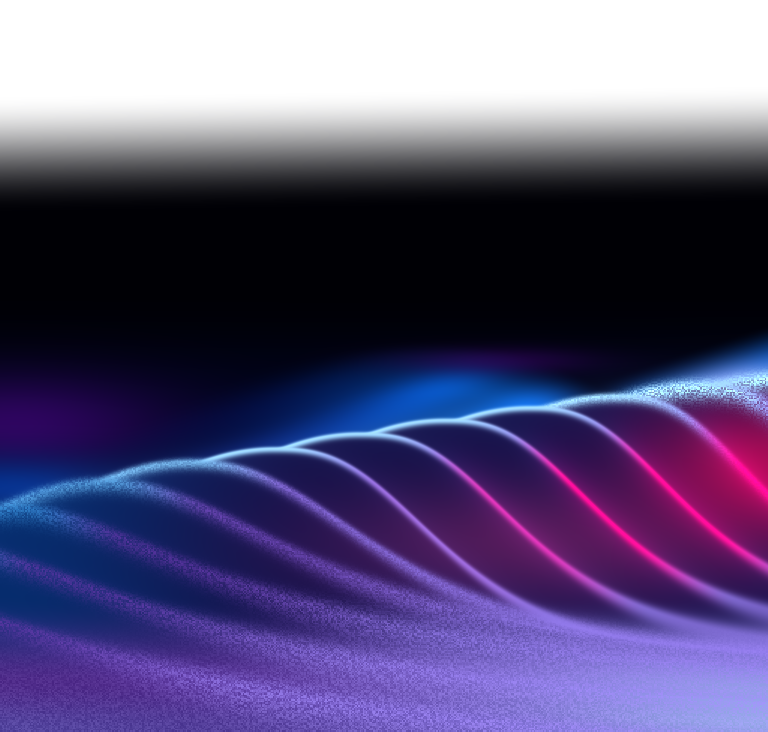
Give the GLSL for this background, as a Shadertoy shader.

```glsl
const vec3 ICE = vec3(0.62, 0.85, 1.0);
const vec3 LAVENDER = vec3(0.55, 0.46, 0.88);
const vec3 VIOLET = vec3(0.36, 0.20, 0.62);
const vec3 MAGENTA = vec3(0.86, 0.04, 0.50);

float hash(vec2 cell) {
    return fract(sin(dot(cell, vec2(127.1, 311.7))) * 43758.5);
}

// Soft elliptical spot
float blob(vec2 p, vec2 center, vec2 radius) {
    vec2 q = (p - center) / radius;
    return exp(-dot(q, q));
}

// Crest position of a fin
vec2 finCrest(float k) {
    float left = max(-k, 0.0), right = max(k, 0.0);
    float y = 0.387 + 0.0211 * right - 0.0008 * right * right
            - 0.0136 * left - 0.0046 * left * left;
    return vec2(0.375 + 0.116 * k, y);
}

// Fin outline: parabolic rise, then a sigmoid fall
float finHeight(float x, float k) {
    float left = max(-k, 0.0);
    vec2 crest = finCrest(k);
    float u = x - crest.x;
    float reach = 0.259 + 0.048 * left - 0.006 * max(k, 0.0);
    float power = max(2.7 - 0.35 * left, 1.6);
    float fall = pow(max(u, 0.0) / reach, power);
    float rise = min(u, 0.0);
    float drop = max(0.313 - 0.02 * left, 0.27);
    return crest.y - drop * fall / (1.0 + fall) - 1.83 * rise * rise;
}

// White top, black middle and blurred blue hills
vec3 backdrop(vec2 p) {
    vec3 col = vec3(0.0, 0.0, 0.02);
    col += vec3(0.0, 0.015, 0.10) * smoothstep(0.60, 0.42, p.y);
    col = mix(col, vec3(0.20, 0.02, 0.40), 0.9 * blob(p, vec2(0.02, 0.42), vec2(0.20, 0.065)));
    col = mix(col, vec3(0.02, 0.20, 0.58), 0.9 * blob(p, vec2(0.0, 0.335), vec2(0.18, 0.04)));

    float dx = p.x - 0.59;
    float hill = 0.535 - (dx < 0.0 ? 0.65 : 1.15) * dx * dx;
    float streak = 0.88 + 0.12 * sin(70.0 * (p.y - 0.35 * p.x) + 3.0 * sin(4.0 * p.x));
    vec3 blue = mix(vec3(0.01, 0.07, 0.38), vec3(0.03, 0.39, 0.86), smoothstep(0.25, 0.72, p.x));
    float softness = mix(0.13, 0.075, smoothstep(0.2, 0.6, p.x));
    col = mix(col, blue * streak, smoothstep(0.0, softness, hill - p.y));
    col = mix(col, vec3(0.20, 0.02, 0.38), 0.6 * blob(p, vec2(0.68, 0.507), vec2(0.13, 0.018)));

    float slope = 0.475 + 0.33 * (p.x - 0.83);
    vec3 haze = mix(vec3(0.03, 0.34, 0.76), vec3(0.62, 0.66, 0.95),
                    blob(p, vec2(1.02, 0.462), vec2(0.10, 0.04)));
    col = mix(col, haze, smoothstep(-0.01, 0.05, slope - p.y) * smoothstep(0.78, 0.88, p.x));

    float white = smoothstep(0.715, 0.878, p.y - 0.014 * (p.x - 0.5));
    return mix(col, vec3(1.0), white);
}

// Inner colour of the fins and the pale sheet beneath them
vec3 finSurface(vec2 p) {
    vec3 col = mix(vec3(0.02, 0.17, 0.42), vec3(0.06, 0.06, 0.27), smoothstep(0.0, 0.45, p.x));
    col = mix(col, vec3(0.31, 0.10, 0.34), blob(p, vec2(0.73, 0.26), vec2(0.30, 0.085)));
    col = mix(col, vec3(0.64, 0.04, 0.32), blob(p, vec2(1.05, 0.36), vec2(0.17, 0.10)));
    vec3 sheet = mix(VIOLET * 0.88, vec3(0.54, 0.50, 0.86), smoothstep(0.25, 0.95, p.x));
    sheet = mix(sheet, vec3(0.62, 0.76, 0.93), blob(p, vec2(1.05, 0.03), vec2(0.25, 0.06)));
    sheet = mix(sheet, vec3(0.34, 0.34, 0.68), 0.6 * smoothstep(0.07, 0.0, p.y) * (1.0 - p.x));
    return mix(col, sheet, smoothstep(0.185, 0.065, p.y));
}

// Lays one fin with its lit rim over the colour behind it
vec3 paintFin(vec3 behind, vec2 p, float k, float pixel, float grain) {
    float u = p.x - finCrest(k).x;
    float h = finHeight(p.x, k);
    float slope = (finHeight(p.x + 0.002, k) - h) / 0.002;
    float d = (h - p.y) / sqrt(1.0 + slope * slope);
    float blur = clamp(-k / 3.0, 0.0, 1.0);
    float tail = smoothstep(0.20, 0.60, u);
    float far = smoothstep(3.5, 5.0, k);

    float edge = pixel + 0.006 * blur;
    vec3 col = mix(behind, finSurface(p), smoothstep(-edge, edge, d));

    float heat = smoothstep(-0.6, 2.0, k) * smoothstep(0.08, 0.18, u) * smoothstep(0.40, 0.25, u);
    vec3 rim = mix(mix(VIOLET, LAVENDER, smoothstep(-3.0, 0.0, k)), LAVENDER, tail);
    rim = mix(rim, MAGENTA, heat);
    vec3 crestColor = mix(ICE, vec3(0.20, 0.52, 0.80), blur);
    rim = mix(rim, crestColor, smoothstep(0.14, 0.01, u));

    float width = 0.0022 + pixel * 0.5 + 0.006 * blur + 0.010 * tail + 0.006 * far;
    float spread = d > 0.0 ? 2.0 * width : width;
    float band = exp(-d * d / (spread * spread));
    float strength = mix(0.95, 0.55, max(blur, tail)) * (1.0 + (blur + far) * grain);
    col = mix(col, rim, band * strength);
    return col + rim * (0.06 + 0.22 * heat) * exp(-abs(d) / 0.018);
}

void mainImage(out vec4 fragColor, in vec2 fragCoord) {
    vec2 p = fragCoord / iResolution.y;
    float pixel = 1.0 / iResolution.y;
    float grain = hash(floor(p * 488.0)) - 0.5;
    vec3 col = backdrop(p);

    // Fins from back right to front left
    for (int i = 6; i >= -5; i--) {
        col = paintFin(col, p, float(i), pixel, grain);
    }

    // Grain on the soft foreground
    col += 0.10 * grain * smoothstep(0.16, 0.02, p.y);
    fragColor = vec4(clamp(col, 0.0, 1.0), 1.0);
}
```
